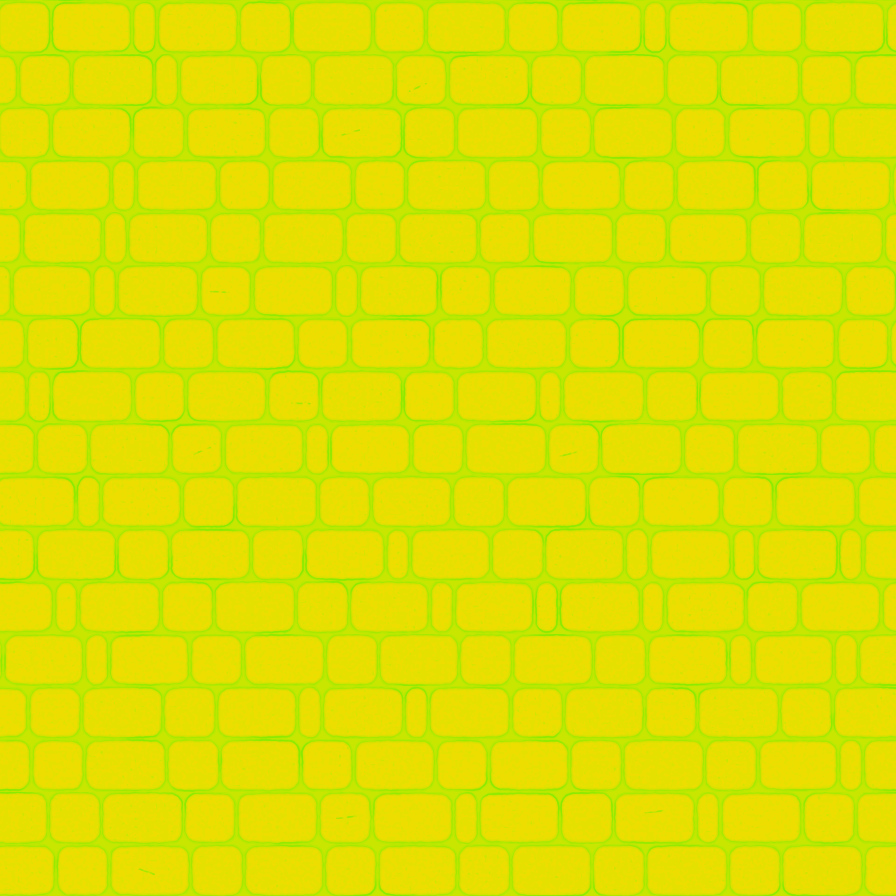
This texture is drawn by a three.js fragment shader. Its source:

```glsl
varying vec2 vUv;

float hash(vec2 p) {
  return fract(sin(dot(p, vec2(127.1, 311.7))) * 43758.55);
}

vec2 gradient(vec2 cell) {
  float angle = 6.2832 * hash(cell);
  return vec2(cos(angle), sin(angle));
}

float gradientNoise(vec2 p) {
  vec2 i = floor(p), f = fract(p);
  vec2 u = f * f * f * (f * (f * 6.0 - 15.0) + 10.0);
  vec2 e = vec2(1.0, 0.0);
  float low = mix(dot(gradient(i), f), dot(gradient(i + e.xy), f - e.xy), u.x);
  float high = mix(dot(gradient(i + e.yx), f - e.yx), dot(gradient(i + e.xx), f - e.xx), u.x);
  return mix(low, high, u.y);
}

float roundedBox(vec2 p, vec2 halfSize, float radius) {
  vec2 q = abs(p) - halfSize + radius;
  return length(max(q, 0.0)) + min(max(q.x, q.y), 0.0) - radius;
}

float segment(vec2 p, vec2 halfSpan) {
  float t = clamp(dot(p, halfSpan) / dot(halfSpan, halfSpan), -1.0, 1.0);
  return length(p - halfSpan * t);
}

void main() {
  // Courses
  float course = vUv.y * 17.0 + 0.02;
  float row = floor(course);

  // Walk along the course: long stones alternate with medium or short ones
  float left = -0.15 * hash(vec2(row, 3.7));
  float center = 0.0, stoneWidth = 0.1, stoneIndex = 0.0;
  for (int i = 0; i < 26; i++) {
    float n = float(i);
    float pick = hash(vec2(n, row + 41.0));
    float filler = pick < 0.26 ? 0.0275 : 0.0595;
    float width = mod(n, 2.0) < 0.5 ? 0.0895 + 0.003 * pick : filler;
    if (vUv.x >= left && vUv.x < left + width) {
      center = left + 0.5 * width;
      stoneWidth = width;
      stoneIndex = n;
    }
    left += width;
  }
  vec2 id = vec2(stoneIndex, row);
  float stoneRandom = hash(id + 17.3);

  // Pillow-shaped stone with slightly uneven edges
  vec2 p = vec2(vUv.x - center, (fract(course) - 0.5) / 17.0);
  vec2 halfSize = 0.5 * vec2(stoneWidth, 1.0 / 17.0) - 0.0017 - 0.0008 * stoneRandom;
  vec2 bow = p / halfSize;
  vec2 bulged = p + sign(p) * vec2(0.0007, 0.0016) * bow.yx * bow.yx;
  float d = roundedBox(bulged, halfSize, min(0.011, halfSize.x * 0.8));
  d += 0.0009 * gradientNoise(vUv * 75.0) + 0.0006 * gradientNoise(vUv * 210.0);

  // Grainy face with green flecks and a paler rim
  float grain = gradientNoise(vUv * 240.0) + 0.5 * gradientNoise(vUv * 95.0 + 7.0);
  grain += 0.35 * (stoneRandom - 0.5);
  vec3 face = mix(vec3(0.90, 0.88, 0.0), vec3(0.93, 0.87, 0.0), smoothstep(-0.2, 0.2, grain));
  float fleck = smoothstep(0.34, 0.58, gradientNoise(vUv * 215.0 + 31.0));
  face = mix(face, vec3(0.78, 0.90, 0.0), fleck * (0.35 + 0.5 * hash(id + 5.1)));
  face = mix(face, vec3(0.85, 0.88, 0.0), smoothstep(-0.0032, -0.0008, d));

  // Joint: green beside the stones, lime where it widens
  float mottled = d + 0.0011 * gradientNoise(vUv * 130.0 + 11.0);
  vec3 joint = mix(vec3(0.65, 0.91, 0.0), vec3(0.73, 0.91, 0.0), smoothstep(0.0003, 0.0016, mottled));
  joint = mix(joint, vec3(0.79, 0.90, 0.0), smoothstep(0.0018, 0.0038, mottled));
  vec3 color = mix(face, joint, smoothstep(-0.0013, 0.0007, d));

  // Deep crevices along some edges
  vec3 deepGreen = vec3(0.48, 0.92, 0.0);
  float crevice = smoothstep(0.1, 0.42, gradientNoise(vUv * vec2(13.0, 19.0) + 2.5));
  crevice *= 1.0 - smoothstep(0.0003, 0.0016, abs(d - 0.0006));
  color = mix(color, deepGreen, 0.65 * crevice);

  // Scratches on a few stones
  float angle = 0.9 * (hash(id + 8.4) - 0.5);
  vec2 halfSpan = 0.01 * vec2(cos(angle), sin(angle));
  vec2 offset = 0.6 * halfSize * (vec2(hash(id + 2.2), hash(id + 6.6)) - 0.5);
  float scratch = 1.0 - smoothstep(0.0003, 0.0016, segment(p - offset, halfSpan));
  scratch *= step(0.95, hash(id + 12.9)) * smoothstep(-0.3, 0.2, gradientNoise(vUv * 160.0));
  color = mix(color, deepGreen, 0.6 * scratch);

  gl_FragColor = vec4(color, 1.0);
}
```
